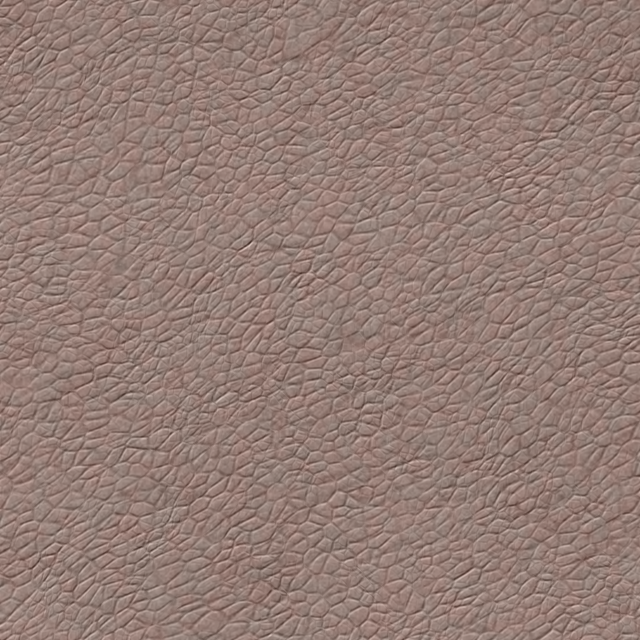
A WebGL 2 fragment shader for this texture:

```glsl
#version 300 es
precision highp float;

uniform vec2 u_resolution;
out vec4 fragColor;

const vec3 BASE_COLOR = vec3(0.575, 0.485, 0.455);
const vec3 PINK_SHIFT = vec3(0.014, -0.008, -0.008);
const float GRAIN_ANGLE = 0.54;              // lie of the pebbles, radians
const vec2 PEBBLE_FREQ = vec2(33.0, 54.0);   // pebbles along and across the lie
const vec2 WRINKLE_FREQ = vec2(62.0, 78.0);  // finer secondary net
const vec2 CREASE_FREQ = vec2(10.0, 31.0);   // long continuous folds
const vec2 LIGHT_DIR = vec2(-0.37, 0.93);
const float LIGHT_STEP = 0.0015;
const float RELIEF = 0.20;
const float CREASE_SHADE = 0.045;
const float SPECKLE = 0.075;

// Integer hash giving two values in 0..1
vec2 hash2(vec2 cell) {
    uvec2 v = uvec2(ivec2(cell)) * 1664525u + 1013904223u;
    v.x += v.y * 1664525u;
    v.y += v.x * 1664525u;
    v ^= v >> 16u;
    v.x += v.y * 1664525u;
    v.y += v.x * 1664525u;
    v ^= v >> 16u;
    return vec2(v & 65535u) / 65535.0;
}

float noise(vec2 p) {
    vec2 cell = floor(p);
    vec2 f = fract(p);
    f = f * f * (3.0 - 2.0 * f);
    float low = mix(hash2(cell).x, hash2(cell + vec2(1.0, 0.0)).x, f.x);
    float high = mix(hash2(cell + vec2(0.0, 1.0)).x, hash2(cell + 1.0).x, f.x);
    return mix(low, high, f.y);
}

vec2 noise2(vec2 p) {
    return vec2(noise(p), noise(p + vec2(37.0, 91.0))) - 0.5;
}

// Gap between the two nearest cell centers: zero on cell borders
float borderGap(vec2 p) {
    vec2 cell = floor(p);
    vec2 f = fract(p);
    float nearest = 9.0;
    float second = 9.0;
    for (int y = -1; y <= 1; y++) {
        for (int x = -1; x <= 1; x++) {
            vec2 offset = vec2(x, y);
            float d = length(offset + 0.05 + 0.9 * hash2(cell + offset) - f);
            second = min(second, max(nearest, d));
            nearest = min(nearest, d);
        }
    }
    return second - nearest;
}

// Bend the plane, then align its x axis with the lie of the pebbles
vec2 grainSpace(vec2 p) {
    p += 0.045 * noise2(p * 4.5) + 0.010 * noise2(p * 24.0);
    float c = cos(GRAIN_ANGLE);
    float s = sin(GRAIN_ANGLE);
    return vec2(c * p.x + s * p.y, c * p.y - s * p.x);
}

// Height of the hide: 1 on pebble tops, lower in the creases
float hideHeight(vec2 p) {
    vec2 q = grainSpace(p);
    float gap = borderGap(q * PEBBLE_FREQ);
    float pebble = 0.72 * smoothstep(0.0, 0.32, gap) + 0.28 * min(gap, 1.0);
    float depth = mix(0.55, 1.15, noise(q * vec2(20.0, 32.0) + 11.0));

    float wrinkle = smoothstep(0.0, 0.34, borderGap(q * WRINKLE_FREQ + 53.0));
    float wrinkleDepth = 0.42 * noise(q * 26.0 + 71.0);

    float ridge = abs(noise(q * CREASE_FREQ + 29.0) - 0.5);
    float crease = 1.0 - smoothstep(0.0, 0.11, ridge);

    return 1.0 - depth * (1.0 - pebble) - wrinkleDepth * (1.0 - wrinkle)
        - 0.38 * crease;
}

void main() {
    vec2 p = gl_FragCoord.xy / min(u_resolution.x, u_resolution.y);

    // Relief lit from the upper left
    vec2 stepToLight = LIGHT_STEP * normalize(LIGHT_DIR);
    float lowerSide = hideHeight(p - stepToLight);
    float upperSide = hideHeight(p + stepToLight);
    float slope = lowerSide - upperSide;
    float height = 0.5 * (lowerSide + upperSide);
    float shade = RELIEF * slope + CREASE_SHADE * (height - 0.5);

    // Fine surface speckle and soft large-scale light
    float speckle = noise(p * 270.0) + 0.6 * noise(p * 130.0 + 17.0) - 0.8;
    shade += SPECKLE * speckle;
    shade += 0.03 * (noise(p * 3.0 + 5.0) - 0.5) + 0.012 * (0.5 - p.x);

    // Pebbles drift between pinkish and greyish
    float tint = 2.0 * noise(p * 48.0 + 43.0) - 1.0;
    vec3 color = BASE_COLOR + shade + PINK_SHIFT * tint;
    fragColor = vec4(clamp(color, 0.0, 1.0), 1.0);
}
```
